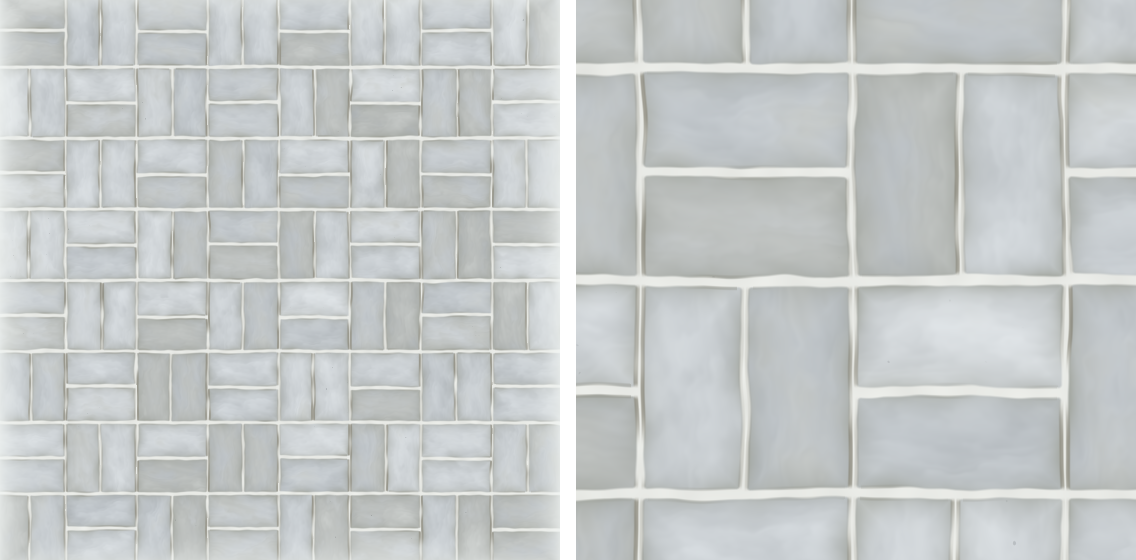
Left, the full canvas; right, a detail of the centre.
A Shadertoy shader for this pattern:

```glsl
// Basket-weave mosaic of pearly glass: each cell holds two bricks, turned in
// alternate cells. Rounded-box distances cut uneven pale grout, and gradient
// noise adds clouding, streaks, grey-green rims and brown hairlines.

vec2 hash2(vec2 p) {
    p = vec2(dot(p, vec2(127.1, 311.7)), dot(p, vec2(269.5, 183.3)));
    return fract(sin(p) * 43758.5);
}

float gradientDot(vec2 corner, vec2 offset) {
    return dot(hash2(corner) * 2.0 - 1.0, offset);
}

float gradientNoise(vec2 p) {
    vec2 i = floor(p), f = fract(p);
    vec2 u = f * f * f * (f * (f * 6.0 - 15.0) + 10.0);
    vec2 e = vec2(1.0, 0.0);
    return mix(mix(gradientDot(i, f), gradientDot(i + e, f - e), u.x),
               mix(gradientDot(i + e.yx, f - e.yx), gradientDot(i + 1.0, f - 1.0), u.x), u.y);
}

float fbm(vec2 p) {
    float sum = 0.0, amp = 1.0;
    for (int i = 0; i < 4; i++) {
        sum += amp * gradientNoise(p);
        p = mat2(1.6, 1.2, -1.2, 1.6) * p + 3.7;
        amp *= 0.5;
    }
    return sum;
}

float roundedBox(vec2 p, vec2 halfSize, float radius) {
    vec2 d = abs(p) - halfSize + radius;
    return length(max(d, 0.0)) + min(max(d.x, d.y), 0.0) - radius;
}

vec3 glassColor(vec2 q, vec2 id, float depth) {
    vec2 rnd = hash2(id + 5.3);
    vec2 seed = id * 7.31;
    float cloud = fbm(q * vec2(2.2, 3.4) + seed);
    float streak = gradientNoise(q * vec2(5.0, 20.0) + cloud * 3.0 + seed);

    // Blue-grey body, with some bricks paler and many partly greenish
    vec3 color = mix(vec3(0.745, 0.768, 0.787), vec3(0.825, 0.843, 0.855), rnd.x);
    float green = smoothstep(0.35, 1.0, rnd.y + 0.7 * cloud);
    color = mix(color, vec3(0.695, 0.707, 0.695), 0.85 * green);
    color += 0.085 * cloud + 0.025 * streak;

    // Translucent centre and a patchy grey rim
    color += 0.02 * smoothstep(0.02, 0.17, depth);
    float rim = exp(-depth * 19.0) * (0.5 + 0.9 * gradientNoise(q * 4.0 + seed + 9.0));
    color = mix(color, vec3(0.63, 0.645, 0.615), clamp(rim, 0.0, 0.8));

    // Rare dark specks
    float speck = smoothstep(0.48, 0.62, gradientNoise(q * 24.0 + seed));
    return color - 0.1 * speck * step(0.7, rnd.x);
}

void mainImage(out vec4 fragColor, in vec2 fragCoord) {
    vec2 uv = fragCoord / iResolution.xy;
    vec2 p = vec2(uv.x, 1.0 - uv.y) * 7.88 + vec2(0.077, 0.055);
    float aa = 7.88 / min(iResolution.x, iResolution.y);

    // Hand-set irregularity of the joints
    vec2 warped = p + 0.02 * vec2(gradientNoise(p * 1.4), gradientNoise(p * 1.4 + 31.0));
    warped += 0.007 * vec2(gradientNoise(p * 5.0 + 12.0), gradientNoise(p * 5.0 + 47.0));
    vec2 cell = floor(warped), f = fract(warped);
    bool turned = mod(cell.x + cell.y, 2.0) > 0.5;
    if (turned) f = f.yx;

    // Two bricks per cell, split slightly off centre
    float split = 0.5 + 0.035 * (hash2(cell).x - 0.5);
    float side = step(split, f.y);
    float low = side * split, high = mix(split, 1.0, side);
    vec2 halfSize = vec2(0.5, 0.5 * (high - low));
    vec2 q = f - vec2(0.5, 0.5 * (low + high));
    vec2 id = cell * 2.0 + vec2(side, 0.0);

    // Joints across are a little wider than joints down
    vec2 gap = turned ? vec2(0.021, 0.016) : vec2(0.016, 0.021);
    gap += 0.03 * max(gradientNoise(p * 2.3 + id), 0.0);
    float dist = roundedBox(q, halfSize - gap, 0.015);
    dist += 0.009 * gradientNoise(p * 8.0 + id);
    float glass = 1.0 - smoothstep(-0.7 * aa - 0.004, 0.7 * aa + 0.004, dist);

    vec3 grout = vec3(0.912, 0.918, 0.902) + 0.05 * gradientNoise(p * 6.0);
    vec3 color = mix(grout, glassColor(q, id, max(-dist, 0.0)), glass);

    // Broken brown hairlines beside the upright edges
    vec2 edge = halfSize - gap - abs(q);
    vec2 across = turned ? vec2(q.y, edge.y) : vec2(q.x, edge.x);
    float along = turned ? edge.x : edge.y;
    float facing = mix(0.35, 1.0, step(0.0, across.x * (hash2(id + 2.0).y - 0.4)));
    float hair = 1.0 - smoothstep(0.004, 0.01 + aa, abs(across.y + 0.003));
    hair *= facing * smoothstep(-0.01, 0.02, along);
    hair *= smoothstep(-0.35, 0.2, gradientNoise(p * vec2(2.0, 3.0) + 20.0));
    color = mix(color, vec3(0.53, 0.52, 0.47), 0.75 * hair);

    // Fainter grey line under the flat joints
    float flatEdge = 1.0 - smoothstep(0.003, 0.008 + aa, abs(along - 0.004));
    flatEdge *= step(0.02, across.y) * smoothstep(-0.1, 0.4, gradientNoise(p * 2.5 + 60.0));
    color = mix(color, vec3(0.58, 0.58, 0.54), 0.4 * flatEdge);

    // Pale fade at the canvas border
    vec2 border = min(uv, 1.0 - uv);
    float fade = max(0.75 * exp(-border.x * 34.0), 0.45 * exp(-border.y * 45.0));
    color = mix(color, vec3(0.95, 0.965, 0.96), fade);
    fragColor = vec4(clamp(color, 0.0, 1.0), 1.0);
}
```
